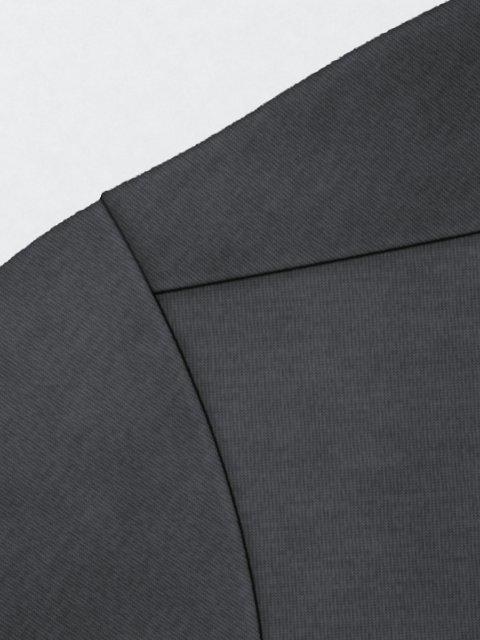
Reproduce this texture procedurally as a Shadertoy shader.

```glsl
float hash(vec2 p) {
    p = fract(p * vec2(0.1031, 0.1137));
    p += dot(p, p.yx + 33.33);
    return fract((p.x + p.y) * p.x * 37.0);
}

float noise(vec2 p) {
    vec2 cell = floor(p), f = fract(p);
    f = f * f * (3.0 - 2.0 * f);
    return mix(mix(hash(cell), hash(cell + vec2(1, 0)), f.x),
               mix(hash(cell + vec2(0, 1)), hash(cell + vec2(1, 1)), f.x), f.y);
}

float fbm(vec2 p) {
    float sum = 0.0, weight = 0.5;
    for (int i = 0; i < 4; i++) {
        sum += weight * noise(p);
        p = p * 2.03 + 17.1;
        weight *= 0.5;
    }
    return sum;
}

float glow(vec2 p, vec2 center, vec2 radius) {
    vec2 d = (p - center) / radius;
    return exp(-dot(d, d));
}

float line(float d, float width) {
    return exp(-d * d / (width * width));
}

// Rows of V-shaped stitches, with wales running along the given angle
float knit(vec2 p, float angle, float pitch) {
    vec2 along = vec2(cos(angle), sin(angle));
    vec2 q = vec2(dot(p, vec2(along.y, -along.x)), dot(p, along)) / pitch;
    q.x += 0.35 * noise(q * 0.12);
    float wale = cos(6.2832 * q.x);
    float stitch = cos(6.2832 * (q.y * 1.25 + abs(fract(q.x) - 0.5)));
    float yarn = noise(q * vec2(1.8, 0.9)) - 0.5;
    float heather = noise(q * vec2(0.12, 0.9) + 40.0) - 0.5;
    return 0.020 * wale + 0.013 * stitch + 0.045 * yarn + 0.022 * heather;
}

// Outer silhouette height: the sleeve slope meets the shoulder slope
float outlineHeight(float x) {
    float sleeve = 0.583 + 0.67 * x + 0.006 * sin(x * 20.0);
    float shoulder = 0.698 + 0.555 * (x - 0.159) - 0.006 * sin((x - 0.159) * 11.5);
    return mix(sleeve, shoulder, smoothstep(0.154, 0.160, x));
}

float sleeveSeamX(float y) {
    return 0.409 - 0.1276 * y - 0.3414 * y * y;
}

float shoulderSeamY(float x) {
    float d = x - 0.247;
    return 0.542 + 0.172 * d + 0.035 * d * d;
}

vec3 paper(vec2 p) {
    float light = 0.905 + 0.025 * p.y - 0.02 * p.x;
    light += 0.018 * (fbm(p * 60.0) - 0.5) + 0.012 * (noise(p * 300.0) - 0.5);
    return light * vec3(0.996, 1.0, 1.004);
}

float sleeveShade(vec2 p, float seam) {
    float light = 0.262 + 0.035 * glow(p, vec2(0.11, 0.50), vec2(0.16, 0.17));
    light -= 0.025 * glow(p, vec2(0.05, 0.0), vec2(0.3, 0.15));
    light += 0.025 * line(seam + 0.012, 0.009);
    return light + knit(p, -0.60, 0.0056);
}

float shoulderShade(vec2 p, float edge) {
    float light = 0.245 + 0.035 * glow(p, vec2(0.34, 0.69), vec2(0.2, 0.09));
    light -= 0.025 * glow(p, vec2(0.75, 0.90), vec2(0.16, 0.2));
    light += 0.025 * line(edge + 0.012, 0.018);
    return light + knit(p, -0.65, 0.0055);
}

float bodyShade(vec2 p) {
    float light = 0.272 + 0.016 * glow(p, vec2(0.46, 0.40), vec2(0.18, 0.22));
    light -= 0.022 * glow(p, vec2(0.75, 0.15), vec2(0.18, 0.35));
    return light + knit(p, 1.63, 0.0058);
}

void mainImage(out vec4 fragColor, in vec2 fragCoord) {
    vec2 p = fragCoord / iResolution.y;
    float aa = 1.0 / iResolution.y;
    float fuzz = 0.002 * (noise(p * 260.0) - 0.5);

    // Signed offsets from the outline and the two seams
    float edge = (p.y - outlineHeight(p.x)) * 0.86 + fuzz;
    float slope = 0.1276 + 0.6828 * p.y;
    float sleeveSeam = (p.x - sleeveSeamX(p.y)) / sqrt(1.0 + slope * slope) + 0.5 * fuzz;
    float shoulderSeam = p.y - shoulderSeamY(p.x) + 0.5 * fuzz;

    // Three fabric panels
    float rightSide = smoothstep(-aa, aa, sleeveSeam);
    float upperSide = smoothstep(-aa, aa, shoulderSeam);
    float right = mix(bodyShade(p), shoulderShade(p, edge), upperSide);
    float cloth = mix(sleeveShade(p, sleeveSeam), right, rightSide);
    cloth += 0.035 * (fbm(p * 14.0) - 0.5);

    // Seam grooves, soft shadows and a raised fold
    float shoulderGroove = line(shoulderSeam, 0.0030) * rightSide;
    float sleeveGroove = line(sleeveSeam, 0.0026);
    float grooveDepth = mix(0.75, 0.50, smoothstep(0.53, 0.58, p.y));
    cloth *= 1.0 - 0.75 * shoulderGroove;
    cloth *= 1.0 - grooveDepth * sleeveGroove;
    cloth *= 1.0 - 0.15 * line(shoulderSeam + 0.006, 0.011) * rightSide;
    cloth *= 1.0 - 0.15 * line(sleeveSeam - 0.005, 0.010);
    cloth += 0.018 * line(shoulderSeam - 0.011, 0.007) * rightSide;
    cloth *= 1.0 - 0.18 * line(edge, 0.006);

    // Cool charcoal dye over a pale ground
    vec3 fabric = cloth * vec3(0.985, 0.995, 1.045);
    vec3 color = mix(fabric, paper(p), smoothstep(-1.2 * aa, 1.2 * aa, edge));
    fragColor = vec4(clamp(color, 0.0, 1.0), 1.0);
}
```
